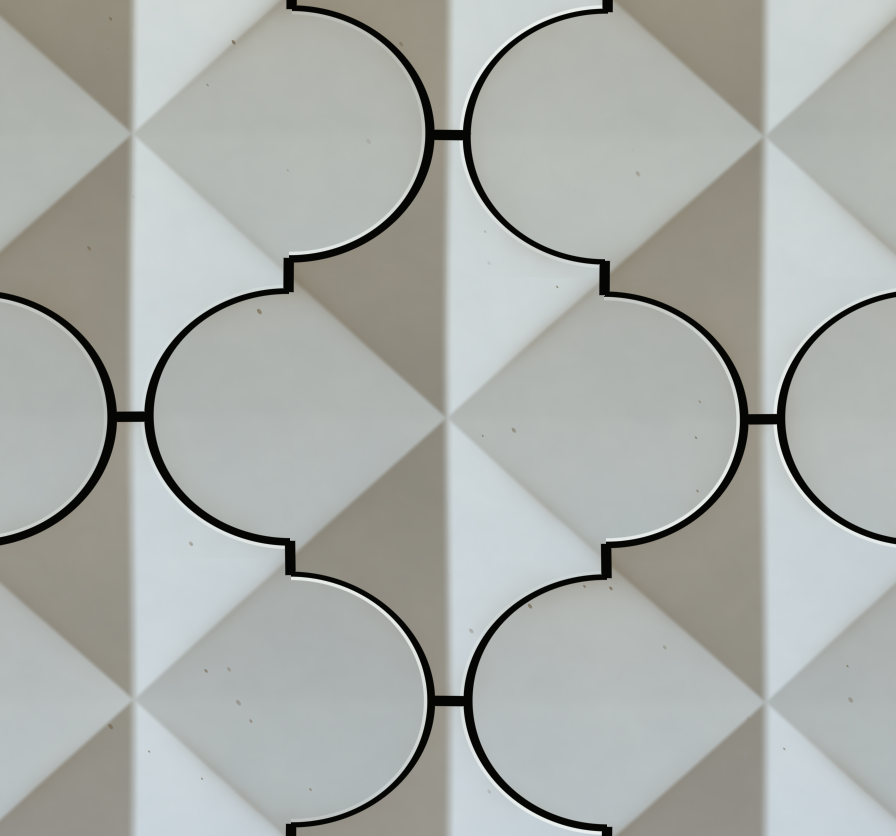
Give the GLSL for this pattern, as a Shadertoy shader.

```glsl
// Interlocking lantern tiles with faceted, pyramid-like relief and dark joints.
// A checkerboard of tile bodies and gaps: each gap holds two elliptic lobes of
// the side tiles and two necks of the tiles above and below.

#define HALF_STEP vec2(0.378, 0.3385)  // half the repeat, in canvas heights
#define LOBE_RADII vec2(0.167, 0.150)
#define JOINT_THIN 0.0020
#define JOINT_THICK 0.0066
#define NOTCH_SIZE vec2(0.0062, 0.0205)
#define CREASE 0.022
#define GREY_FACE vec3(0.69, 0.71, 0.70)
#define LIGHT_FACE vec3(0.80, 0.835, 0.845)
#define DARK_FACE vec3(0.575, 0.56, 0.515)
#define JOINT_COLOR vec3(0.02, 0.02, 0.01)
#define DIRT_COLOR vec3(0.45, 0.39, 0.30)

float hash(vec2 p) {
    vec3 q = fract(vec3(p.xyx) * 0.1031);
    q += dot(q, q.yzx + 33.33);
    return fract((q.x + q.y) * q.z);
}

// Layered sines, roughly -1 to 1
float mottle(vec2 p) {
    float sum = 0.0, amp = 0.5;
    for (int i = 0; i < 5; i++) {
        sum += amp * sin(p.x + 1.3 * sin(p.y)) * cos(p.y - 0.9 * sin(p.x));
        p = mat2(1.5, 1.2, -1.2, 1.5) * p + 2.7;
        amp *= 0.6;
    }
    return sum;
}

// Sparse cellular pits, one candidate per cell
float specks(vec2 p, float px) {
    vec2 g = p / 0.035, id = floor(g);
    vec2 center = 0.2 + 0.6 * vec2(hash(id + 7.1), hash(id + 31.7));
    vec2 v = (fract(g) - center) * 0.035;
    v.y += 0.5 * v.x;
    float radius = mix(0.0008, 0.003, hash(id + 53.3));
    float dotMask = 1.0 - smoothstep(radius - px, radius + px, length(v));
    return dotMask * step(0.90, hash(id + 91.9));
}

float ellipseDist(vec2 p, vec2 r) {
    float k0 = length(p / r), k1 = length(p / (r * r));
    return k0 * (k0 - 1.0) / max(k1, 0.001);
}

float boxDist(vec2 p, vec2 b) {
    vec2 d = abs(p) - b;
    return length(max(d, 0.0)) + min(max(d.x, d.y), 0.0);
}

// Relief shading; u is the offset from the tile center in half repeats
vec3 facets(vec2 u, vec2 tile, float px) {
    float tone = hash(tile + 17.0 + step(0.0, u.x) * 5.0) - 0.5;
    vec3 side = GREY_FACE + 0.035 * tone;
    side -= vec3(0.02, 0.035, 0.045) * u.y;
    side += 0.012 * (1.0 - smoothstep(-0.03, 0.03, u.y));
    side += 0.02 * (1.0 - smoothstep(-0.04, 0.04, u.x)) - 0.01;

    vec3 dark = DARK_FACE + 0.05 * (abs(u.y) - 0.4) + 0.03 * tone;
    vec3 light = LIGHT_FACE - 0.05 * abs(u.x) + 0.02 * tone;
    vec3 upright = mix(dark, light, smoothstep(-CREASE, CREASE, u.x));
    float diagonal = abs(u.x) - abs(u.y);
    return mix(upright, side, smoothstep(-0.012 - 2.0 * px, 0.012 + 2.0 * px, diagonal));
}

void mainImage(out vec4 fragColor, in vec2 fragCoord) {
    float px = 0.75 / iResolution.y;
    vec2 p = (fragCoord - 0.5 * iResolution.xy) / iResolution.y;
    p += 0.002 * vec2(sin(7.0 * p.y + 1.0), sin(6.0 * p.x));

    // Cell of the checkerboard, and the tile that owns this point
    vec2 cell = floor(p / HALF_STEP + 0.5);
    vec2 local = p - cell * HALF_STEP;
    vec2 way = vec2(local.x < 0.0 ? -1.0 : 1.0, local.y < 0.0 ? -1.0 : 1.0);
    bool isGap = mod(cell.x + cell.y, 2.0) > 0.5;
    vec2 fromLobe = vec2(abs(local.x) - 0.5 * HALF_STEP.x, local.y);
    float lobe = ellipseDist(fromLobe, LOBE_RADII);
    vec2 tile = cell;
    if (isGap) tile += lobe < 0.0 ? vec2(way.x, 0.0) : vec2(0.0, way.y);

    // Joints: notches everywhere, lobe arcs and short bars in the gaps
    float joint = boxDist(abs(local) - 0.5 * HALF_STEP, NOTCH_SIZE);
    float glint = 0.0;
    if (isGap) {
        float wear = hash(cell * 3.0 + vec2(way.x, 40.0));
        float tip = 1.0 - smoothstep(0.0, 0.14, abs(local.y));
        float swell = 0.20 + 0.35 * wear + 0.35 * tip - 1.2 * local.y * wear;
        float halfWidth = mix(JOINT_THIN, JOINT_THICK, clamp(swell, 0.0, 1.0));
        float arc = abs(lobe) - halfWidth;
        float bar = boxDist(local, vec2(0.5 * HALF_STEP.x - LOBE_RADII.x, 0.0062));
        joint = min(joint, min(arc, bar));
        // Lit rim on the left side of each arc
        float rim = lobe * way.x - halfWidth - 0.002;
        glint = 1.0 - smoothstep(0.0012, 0.0022 + px, abs(rim));
        glint *= 0.55 + 0.35 * sin(9.0 * local.y + 6.0 * wear);
    }

    // Faces with mottling and a warm to cool drift
    vec2 u = p / HALF_STEP - tile;
    vec3 color = facets(u, tile, px);
    float cloud = mottle(p * 9.0 + tile * 2.3);
    color += 0.014 * cloud + 0.006 * mottle(p * 70.0);
    color += vec3(0.012, 0.0, -0.03) * (p.y + 0.15 * cloud);

    // Dirt along diagonals, near joints and in pits
    float crease = exp(-30.0 * abs(abs(u.x) - abs(u.y))) * smoothstep(0.0, 0.5, length(u));
    float grime = crease * (0.22 + 0.18 * cloud);
    grime += exp(-max(joint, 0.0) * 60.0) * max(0.08 + 0.22 * cloud, 0.0);
    grime += 0.65 * specks(p, px) * smoothstep(-0.1, 0.35, cloud);
    color = mix(color, DIRT_COLOR, clamp(grime, 0.0, 0.8));

    color = mix(color, vec3(0.93, 0.95, 0.94), clamp(glint, 0.0, 1.0));
    color = mix(color, JOINT_COLOR, 1.0 - smoothstep(-px, px, joint));
    fragColor = vec4(clamp(color, 0.0, 1.0), 1.0);
}
```
